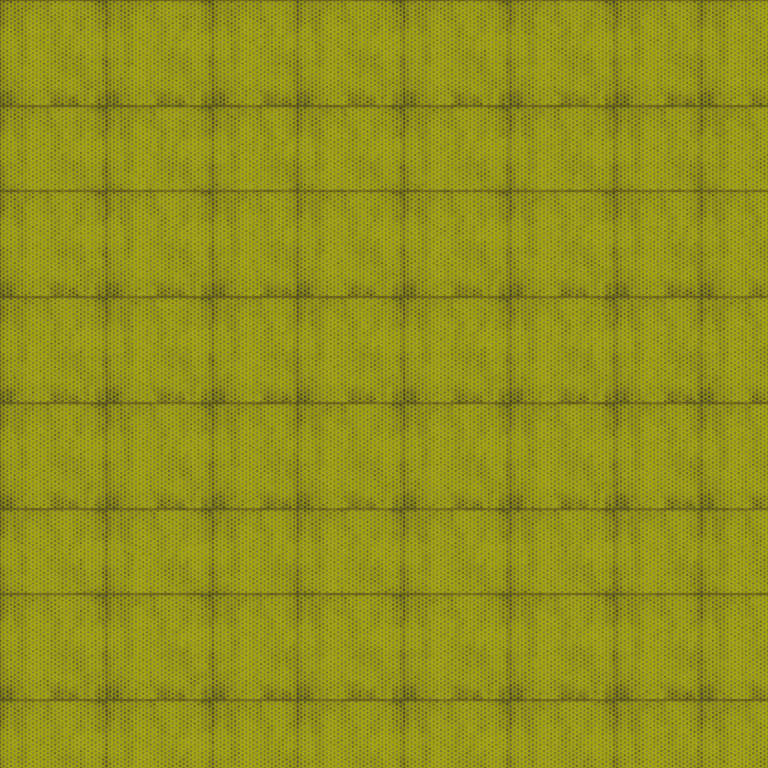
Write a Shadertoy shader that draws this texture.

```glsl
// Yellow-green perforated mesh panels with dark seams and repeated grime.

const float UNITS = 36.2;          // panel units across the canvas
const float PERIOD = 19.0;         // units before the panel rhythm repeats
const float HOLES_PER_UNIT = 5.0;
const vec3 SEAMS_X = vec3(5.0, 10.0, 14.0);
const vec3 SEAMS_Y = vec3(5.0, 9.0, 14.0);

const vec3 YELLOW = vec3(0.640, 0.642, 0.085);
const vec3 OLIVE = vec3(0.45, 0.44, 0.10);
const vec3 TAUPE = vec3(0.51, 0.48, 0.24);
const vec3 DARK = vec3(0.30, 0.27, 0.16);
const vec3 SEAM = vec3(0.33, 0.31, 0.11);

float hash(vec2 p) {
    vec3 q = fract(vec3(p.xyx) * 0.1031);
    q += dot(q, q.yzx + 33.33);
    return fract((q.x + q.y) * q.z);
}

float noise(vec2 p) {
    vec2 i = floor(p);
    vec2 f = fract(p);
    f = f * f * (3.0 - 2.0 * f);
    return mix(mix(hash(i), hash(i + vec2(1.0, 0.0)), f.x),
               mix(hash(i + vec2(0.0, 1.0)), hash(i + 1.0), f.x), f.y);
}

float fbm(vec2 p) {
    float sum = 0.0;
    float weight = 0.5;
    for (int i = 0; i < 3; i++) {
        sum += weight * noise(p);
        p = p * 2.03 + 7.1;
        weight *= 0.5;
    }
    return sum / 0.875;
}

// Distances to the previous and the next seam along one axis.
vec2 seamSpan(float u, vec3 seams) {
    float m = mod(u, PERIOD);
    float start = m < seams.x ? 0.0 : m < seams.y ? seams.x : m < seams.z ? seams.y : seams.z;
    float end = m < seams.x ? seams.x : m < seams.y ? seams.y : m < seams.z ? seams.z : PERIOD;
    return vec2(m - start, end - m);
}

// Centre of the nearest hole in staggered vertical columns.
vec2 hexCentre(vec2 p) {
    vec2 grid = vec2(1.7320508, 1.0);
    vec2 a = round(p / grid) * grid;
    vec2 b = (floor(p / grid) + 0.5) * grid;
    return distance(p, a) < distance(p, b) ? a : b;
}

// Grime: the same soft stains in each panel, cropped in the shorter ones.
float grime(vec2 p) {
    vec2 sx = seamSpan(p.x, SEAMS_X);
    vec2 sy = seamSpan(p.y, SEAMS_Y);
    vec2 local = vec2(sx.x, sy.x);
    float stain = fbm(local * vec2(1.9, 1.0) + 3.0);
    float nearX = min(sx.x, sx.y);
    float nearY = min(sy.x, sy.y);

    float w = 0.26 * smoothstep(0.35, 0.85, stain);
    w += 0.42 * smoothstep(3.9, 5.0, local.y) * smoothstep(0.2, 0.8, stain);
    w += 0.20 * smoothstep(4.1, 5.0, local.x) * stain;
    w += 0.24 * exp(-local.y / 0.45) * (0.4 + stain);
    w += 0.13 * exp(-local.x / 0.5);
    w += 0.28 * exp(-nearX * nearX / 0.012);
    w += 0.30 * exp(-(nearX + nearY) / 0.6);
    return clamp(w, 0.0, 1.0);
}

// Perforated sheet whose holes widen and darken with grime.
vec3 meshColor(vec2 p, float pixel) {
    vec2 q = p * HOLES_PER_UNIT;
    vec2 centre = hexCentre(q);
    float wear = grime(p);
    vec2 id = round(centre * vec2(1.1547005, 2.0));
    float tone = hash(id + 11.0);

    float blur = max(0.7 * pixel * HOLES_PER_UNIT, 0.04);
    float radius = mix(0.20, 0.34, wear);
    float hole = 1.0 - smoothstep(radius - blur, radius + blur, distance(q, centre));

    vec3 sheet = mix(YELLOW, OLIVE, 0.75 * wear);
    sheet *= 0.985 + 0.03 * hash(id + 47.0);
    vec3 inside = mix(TAUPE, DARK, clamp(0.5 * tone * tone + 1.1 * wear, 0.0, 1.0));
    return mix(sheet, inside, hole);
}

void mainImage(out vec4 fragColor, in vec2 fragCoord) {
    vec2 uv = fragCoord / iResolution.xy;
    vec2 p = vec2(uv.x, 1.0 - uv.y) * UNITS;
    float pixel = UNITS / iResolution.y;
    vec3 color = meshColor(p, pixel);

    // Thin horizontal seams with slightly uneven strength
    vec2 sy = seamSpan(p.y, SEAMS_Y);
    float nearY = min(sy.x, sy.y);
    float line = 1.0 - smoothstep(0.02, 0.05 + pixel, nearY);
    color = mix(color, SEAM, line * (0.4 + 0.3 * noise(p * vec2(5.0, 1.0))));

    fragColor = vec4(color, 1.0);
}
```
